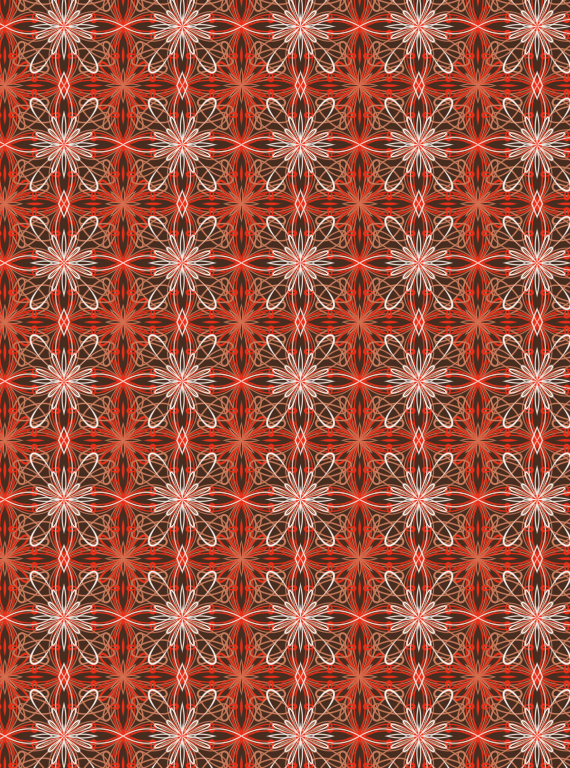
Write a WebGL 2 fragment shader that draws this pattern.

```glsl
#version 300 es
precision highp float;

uniform vec2 u_resolution;
out vec4 outColor;

const float TAU = 6.283185;
const float PERIOD = 0.2075;              // repeat size in canvas widths
const vec2 ORIGIN = vec2(0.541, 0.270);   // first white flower, in repeats

const vec3 BROWN = vec3(0.28, 0.175, 0.125);
const vec3 TAN   = vec3(0.80, 0.49, 0.36);
const vec3 RED   = vec3(0.92, 0.19, 0.10);
const vec3 CREAM = vec3(0.98, 0.94, 0.91);

// Coordinates around the nearest lattice point with the given offset
vec2 around(vec2 uv, vec2 offset) {
  return fract(uv - offset + 0.5) - 0.5;
}

vec2 turn(vec2 p, float angle) {
  float c = cos(angle), s = sin(angle);
  return vec2(c * p.x + s * p.y, c * p.y - s * p.x);
}

// Folds the plane into n equal sectors, each lying along +x
vec2 fan(vec2 p, float n, float phase) {
  float sector = TAU / n;
  float angle = atan(p.y, p.x + 1e-6) - phase;
  angle -= sector * round(angle / sector);
  return length(p) * vec2(cos(angle), sin(angle));
}

float ellipse(vec2 p, vec2 radii) {
  float k0 = length(p / radii);
  float k1 = length(p / (radii * radii));
  return k0 * (k0 - 1.0) / max(k1, 1e-4);
}

float diamond(vec2 p, vec2 radii) {
  return (dot(abs(p), 1.0 / radii) - 1.0) / length(1.0 / radii);
}

// Round petal along +x; shape holds inner end, outer end and half width
float petal(vec2 p, vec3 shape) {
  float halfLen = 0.5 * (shape.y - shape.x);
  p.x -= 0.5 * (shape.x + shape.y);
  float taper = 1.0 + 0.5 * clamp(p.x / halfLen, -1.0, 1.0);
  return ellipse(p, vec2(halfLen, shape.z * taper));
}

// Pointed lens along +x
float lens(vec2 p, vec3 shape) {
  float halfLen = 0.5 * (shape.y - shape.x);
  float t = (p.x - 0.5 * (shape.x + shape.y)) / halfLen;
  float slope = 2.0 * shape.z * t / halfLen;
  return (abs(p.y) - shape.z * (1.0 - t * t)) / sqrt(1.0 + slope * slope);
}

float cover(float d, float px) {
  return smoothstep(0.8 * px, -0.8 * px, d);
}

vec3 fill(vec3 base, vec3 ink, float d, float px) {
  return mix(base, ink, cover(d, px));
}

// Outline whose coverage stays true when thinner than a pixel
vec3 stroke(vec3 base, vec3 ink, float d, float halfWidth, float px) {
  return mix(base, ink, cover(d - halfWidth, px) - cover(d + halfWidth, px));
}

// Ring of petals whose line swells towards the tips
vec3 flower(vec3 base, vec3 ink, vec2 p, float n, float phase, vec3 shape,
            float line, float px) {
  vec2 q = fan(p, n, phase);
  float swell = mix(0.4, 1.6, smoothstep(shape.x, shape.y, q.x));
  return stroke(base, ink, petal(q, shape), line * swell, px);
}

vec3 lenses(vec3 base, vec3 ink, vec2 p, float n, float phase, vec3 shape,
            float line, float px) {
  return stroke(base, ink, lens(fan(p, n, phase), shape), line, px);
}

// Small four-pointed star
vec3 star(vec3 base, vec3 ink, vec2 p, float px) {
  base = lenses(base, ink, p, 8.0, TAU / 16.0, vec3(0.0, 0.19, 0.018), 0.004, px);
  return fill(base, ink, lens(fan(p, 4.0, 0.0), vec3(-0.06, 0.06, 0.02)), px);
}

vec3 pattern(vec2 uv, float px) {
  vec2 bloom = around(uv, vec2(0.0));
  vec2 corner = around(uv, vec2(0.5));
  vec2 side = around(uv, vec2(0.5, 0.0));
  vec2 top = around(uv, vec2(0.0, 0.5));
  vec2 quarter = abs(bloom);
  vec3 col = BROWN;

  // Nested lenses along the lattice lines
  for (int i = 0; i < 2; i++) {
    float width = 0.045 + 0.055 * float(i);
    col = lenses(col, RED, corner, 4.0, 0.0, vec3(0.0, 0.5, width), 0.005, px);
    col = lenses(col, RED, bloom, 4.0, 0.0, vec3(0.0, 0.5, width), 0.005, px);
    col = lenses(col, TAN, corner, 4.0, 0.0, vec3(0.0, 0.5, width + 0.025), 0.004, px);
    col = lenses(col, TAN, bloom, 4.0, 0.0, vec3(0.0, 0.5, width + 0.025), 0.004, px);
  }

  // Red flower on the corners
  col = flower(col, TAN, corner, 8.0, TAU / 16.0, vec3(0.05, 0.4, 0.035), 0.004, px);
  col = flower(col, RED, corner, 4.0, TAU / 8.0, vec3(0.05, 0.27, 0.025), 0.006, px);
  col = lenses(col, RED, corner, 8.0, TAU / 16.0, vec3(0.02, 0.22, 0.014), 0.005, px);
  col = lenses(col, TAN, corner, 8.0, 0.0, vec3(0.0, 0.14, 0.012), 0.004, px);
  col = fill(col, RED, lens(fan(corner, 4.0, 0.0), vec3(0.18, 0.33, 0.011)), px);

  // Crossed orbits in the middle of each quarter
  for (int i = 0; i < 2; i++) {
    vec2 q = turn(quarter - 0.26, 0.26 - 1.05 * float(i));
    col = stroke(col, TAN, ellipse(q, vec2(0.17, 0.06)), 0.006, px);
  }
  col = flower(col, RED, quarter - 0.25, 4.0, 0.0, vec3(0.13, 0.21, 0.014), 0.007, px);

  // Small stars between the flowers
  col = star(col, RED, side, px);
  col = star(col, RED, top, px);
  col = stroke(col, CREAM, diamond(top, vec2(0.045, 0.11)), 0.005, px);
  col = lenses(col, CREAM, bloom, 2.0, 0.0, vec3(0.1, 0.5, 0.06), 0.004, px);
  col = lenses(col, CREAM, bloom, 2.0, TAU / 4.0, vec3(0.05, 0.5, 0.07), 0.003, px);

  // White flower with long steep loops
  float loopLine = mix(0.001, 0.008, smoothstep(0.2, 0.46, length(bloom)));
  col = stroke(col, TAN, petal(turn(quarter, 0.60), vec3(0.05, 0.46, 0.045)), 0.005, px);
  col = stroke(col, CREAM, petal(turn(quarter, 0.96), vec3(0.05, 0.47, 0.048)), loopLine, px);
  col = flower(col, CREAM, bloom, 8.0, TAU / 16.0, vec3(0.05, 0.25, 0.014), 0.0035, px);
  col = lenses(col, CREAM, bloom, 4.0, 0.0, vec3(0.02, 0.27, 0.016), 0.0045, px);
  col = flower(col, CREAM, bloom, 4.0, TAU / 8.0, vec3(0.04, 0.18, 0.013), 0.004, px);
  col = fill(col, RED, length(bloom) - 0.04, px);
  return fill(col, CREAM, lens(fan(bloom, 8.0, 0.0), vec3(0.0, 0.1, 0.006)), px);
}

void main() {
  float px = 1.0 / (u_resolution.x * PERIOD);
  outColor = vec4(pattern(gl_FragCoord.xy * px - ORIGIN, px), 1.0);
}
```
